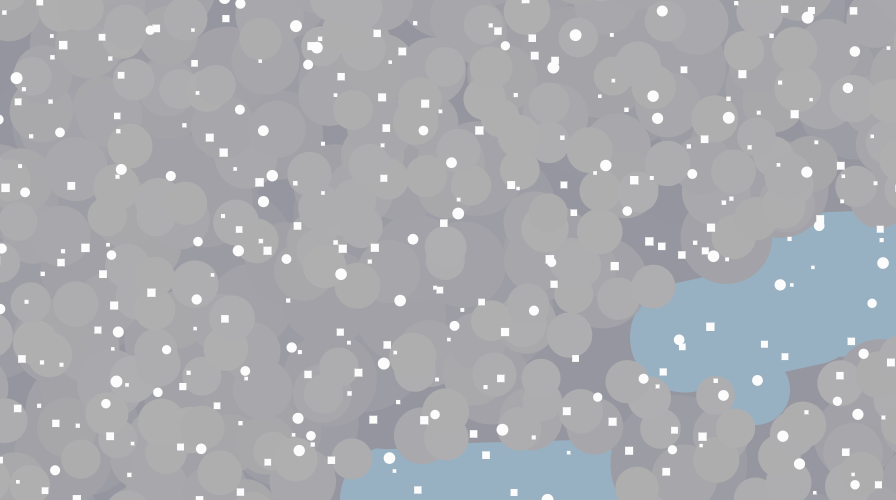
Write a Shadertoy shader that draws this background.

```glsl
// Snowfall before a bank of round grey clouds with gaps of pale blue sky.
// Clouds are jittered grids of discs, from large and dark to small and light;
// the gaps are capsules that discs may barely enter. Flakes are dots and squares.

#define SKY vec3(0.595, 0.695, 0.76)
#define CLOUD_DARK vec3(0.588, 0.588, 0.628)
#define CLOUD_LIGHT vec3(0.682, 0.682, 0.688)
#define SNOW vec3(0.99)
#define CLOUD_LAYERS 5
#define LARGE_RADIUS 0.19
#define SMALL_RADIUS 0.043
#define RADIUS_PER_CELL 0.6
#define GAP_OVERLAP 0.02
#define FLAKE_CELL 0.1

vec3 hash3(vec2 cell, float seed) {
    vec3 p = fract(vec3(cell, seed) * vec3(0.1031, 0.1030, 0.0973) + 0.137);
    p += dot(p, p.yxz + 33.33);
    return fract((p.xxy + p.yxx) * p.zyx);
}

float capsule(vec2 p, vec2 a, vec2 b, float radius) {
    vec2 ab = b - a;
    float t = clamp(dot(p - a, ab) / dot(ab, ab), 0.0, 1.0);
    return length(p - a - ab * t) - radius;
}

// Signed distance to the openings in the clouds, negative inside
float skyGap(vec2 p) {
    float d = capsule(p, vec2(1.64, 0.43), vec2(1.9, 0.44), 0.125);
    d = min(d, capsule(p, vec2(1.37, 0.325), vec2(1.62, 0.38), 0.09));
    d = min(d, capsule(p, vec2(1.46, 0.31), vec2(1.51, 0.22), 0.05));
    return min(d, capsule(p, vec2(0.79, 0.0), vec2(1.16, 0.01), 0.09));
}

float coverage(float dist, float pixel) {
    return clamp(0.5 - dist / pixel, 0.0, 1.0);
}

// Paints one grid of cloud discs; level runs from 0 (large) to 1 (small)
vec3 cloudLayer(vec3 color, vec2 p, float level, float seed, float pixel) {
    float baseRadius = LARGE_RADIUS * pow(SMALL_RADIUS / LARGE_RADIUS, level);
    float size = baseRadius / RADIUS_PER_CELL;
    float density = mix(0.9, 0.45, level);
    vec2 home = floor(p / size);
    for (int y = -1; y <= 1; y++)
    for (int x = -1; x <= 1; x++) {
        vec2 cell = home + vec2(x, y);
        vec3 place = hash3(cell, seed);
        vec3 look = hash3(cell, seed + 5.3);
        vec2 center = (cell + place.xy) * size;
        float radius = baseRadius * mix(0.9, 1.1, look.x);
        bool clear = skyGap(center) > radius - GAP_OVERLAP;
        if (place.z < density && clear) {
            vec3 tint = mix(CLOUD_DARK, CLOUD_LIGHT, level) + (look.y - 0.5) * 0.009;
            color = mix(color, tint, coverage(length(p - center) - radius, pixel));
        }
    }
    return color;
}

// Coverage of one grid of flakes, round or square
float flakes(vec2 p, float radius, float density, bool square, float seed, float pixel) {
    float mask = 0.0;
    vec2 home = floor(p / FLAKE_CELL);
    for (int y = -1; y <= 1; y++)
    for (int x = -1; x <= 1; x++) {
        vec2 cell = home + vec2(x, y);
        vec3 place = hash3(cell, seed);
        float size = radius * mix(0.85, 1.12, hash3(cell, seed + 3.7).x);
        vec2 q = abs(p - (cell + place.xy) * FLAKE_CELL);
        float dist = (square ? max(q.x, q.y) : length(q)) - size;
        if (place.z < density) mask = max(mask, coverage(dist, pixel));
    }
    return mask;
}

void mainImage(out vec4 fragColor, in vec2 fragCoord) {
    float pixel = 1.0 / iResolution.y;
    vec2 p = fragCoord * pixel;

    // Sky and the deepest cloud shade
    vec3 color = mix(CLOUD_DARK, SKY, coverage(skyGap(p) - GAP_OVERLAP, pixel));

    // Cloud discs, back to front
    for (int i = 0; i < CLOUD_LAYERS; i++) {
        float level = float(i) / float(CLOUD_LAYERS - 1);
        color = cloudLayer(color, p, level, 11.0 + 17.0 * float(i), pixel);
    }

    // Round flakes, squares and small squares
    float snow = flakes(p, 0.0108, 0.39, false, 121.0, pixel);
    snow = max(snow, flakes(p, 0.0076, 0.58, true, 153.0, pixel));
    snow = max(snow, flakes(p, 0.004, 0.6, true, 187.0, pixel));
    fragColor = vec4(mix(color, SNOW, snow), 1.0);
}
```
